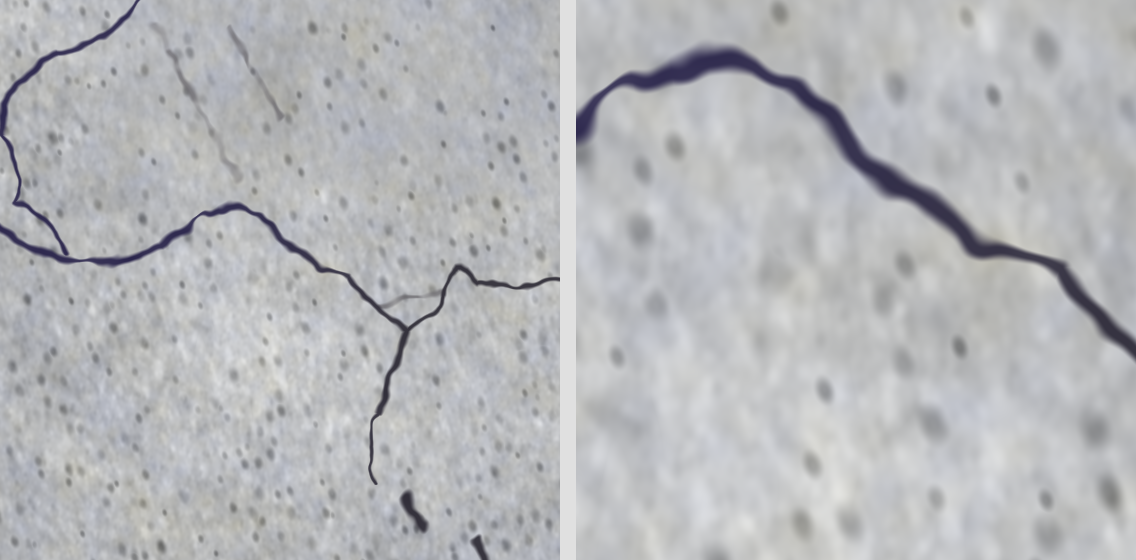
Left: the whole. Right: its middle third, enlarged.
A three.js fragment shader for this texture:

```glsl
// Weathered grey concrete with dark, violet-tinged cracks.
// The ground sums cellular flecks at several scales plus slanted pits;
// cracks are quadratic arcs, roughened by layered sines and flecks.
varying vec2 vUv;

vec3 hash3(vec2 cell) {
  vec3 q = fract(cell.xyx * vec3(0.1031, 0.1030, 0.0973));
  q += dot(q, q.yxz + 33.33);
  return fract((q.xxy + q.yzz) * q.zyx);
}

// Sum of soft light and dark bumps, one per cell, about -1 to 1.
float flecks(vec2 p) {
  vec2 cell = floor(p);
  float sum = 0.0;
  for (int j = -1; j <= 1; j++) {
    for (int i = -1; i <= 1; i++) {
      vec2 c = cell + vec2(float(i), float(j));
      vec3 h = hash3(c + 57.0);
      vec2 d = p - c - h.xy;
      float bump = max(0.0, 1.0 - dot(d, d));
      sum += (2.0 * h.z - 1.0) * bump * bump * bump;
    }
  }
  return sum;
}

// Sparse soft-edged pits; density is the share of cells that hold one.
float pits(vec2 p, float density) {
  vec2 cell = floor(p);
  float depth = 0.0;
  for (int j = -1; j <= 1; j++) {
    for (int i = -1; i <= 1; i++) {
      vec2 c = cell + vec2(float(i), float(j));
      vec3 h = hash3(c + 211.0);
      float radius = 0.2 + 0.25 * h.x;
      float present = smoothstep(0.0, 0.15, density - h.z);
      float pit = 1.0 - smoothstep(0.2 * radius, 1.3 * radius, length(p - c - h.xy));
      depth = max(depth, present * pit * (0.4 + 0.6 * h.y));
    }
  }
  return depth;
}

float segment(vec2 p, vec2 a, vec2 b) {
  vec2 ab = b - a;
  return length(p - a - ab * clamp(dot(p - a, ab) / dot(ab, ab), 0.0, 1.0));
}

// Distance to an arc from a to c bent towards b, in units of its half width.
float arc(vec2 p, vec2 a, vec2 b, vec2 c, float halfWidth) {
  float d = 9.0;
  vec2 from = a;
  for (int i = 1; i <= 8; i++) {
    float t = float(i) / 8.0;
    vec2 to = mix(mix(a, b, t), mix(b, c, t), t);
    d = min(d, segment(p, from, to));
    from = to;
  }
  return d / halfWidth;
}

float glow(vec2 p, vec2 centre, vec2 size) {
  vec2 d = (p - centre) / size;
  return exp(-dot(d, d));
}

// Deep cracks: upper-left loop, long wave, right branch, lower branch, gashes.
float deepCracks(vec2 p) {
  float d = arc(p, vec2(0.25, 1.01), vec2(0.21, 0.93), vec2(0.1, 0.905), 0.0052);
  d = min(d, arc(p, vec2(0.1, 0.905), vec2(-0.02, 0.83), vec2(0.005, 0.76), 0.0056));
  d = min(d, arc(p, vec2(0.005, 0.76), vec2(0.05, 0.69), vec2(0.025, 0.64), 0.0035));
  d = min(d, arc(p, vec2(0.025, 0.64), vec2(0.08, 0.62), vec2(0.12, 0.55), 0.0036));
  d = min(d, arc(p, vec2(-0.01, 0.595), vec2(0.14, 0.49), vec2(0.29, 0.558), 0.0056));
  d = min(d, arc(p, vec2(0.29, 0.558), vec2(0.4, 0.675), vec2(0.48, 0.6), 0.0056));
  d = min(d, arc(p, vec2(0.48, 0.6), vec2(0.54, 0.53), vec2(0.62, 0.505), 0.0055));
  d = min(d, arc(p, vec2(0.62, 0.505), vec2(0.66, 0.46), vec2(0.73, 0.413), 0.0048));
  d = min(d, arc(p, vec2(0.73, 0.413), vec2(0.79, 0.44), vec2(0.795, 0.47), 0.0036));
  d = min(d, arc(p, vec2(0.795, 0.47), vec2(0.81, 0.56), vec2(0.85, 0.495), 0.0042));
  d = min(d, arc(p, vec2(0.85, 0.495), vec2(0.92, 0.48), vec2(1.01, 0.503), 0.0038));
  d = min(d, arc(p, vec2(0.73, 0.413), vec2(0.7, 0.34), vec2(0.675, 0.26), 0.0048));
  d = min(d, arc(p, vec2(0.675, 0.26), vec2(0.645, 0.21), vec2(0.675, 0.135), 0.0032));
  d = min(d, arc(p, vec2(0.727, 0.113), vec2(0.735, 0.08), vec2(0.755, 0.062), 0.0075));
  return min(d, arc(p, vec2(0.853, 0.04), vec2(0.86, 0.02), vec2(0.875, -0.01), 0.006));
}

float faintCracks(vec2 p) {
  float d = arc(p, vec2(0.275, 0.96), vec2(0.34, 0.84), vec2(0.425, 0.68), 0.006);
  d = min(d, arc(p, vec2(0.41, 0.95), vec2(0.45, 0.88), vec2(0.5, 0.79), 0.0045));
  return min(d, arc(p, vec2(0.68, 0.455), vec2(0.74, 0.475), vec2(0.795, 0.477), 0.004));
}

void main() {
  vec2 p = vUv;
  vec2 slant = vec2(0.95 * p.x + 0.31 * p.y, 0.95 * p.y - 0.31 * p.x);

  // Broad tone: pale worn patches over a calmer, darker field.
  float worn = glow(p, vec2(0.43, 0.36), vec2(0.2, 0.22));
  float rough = 1.0 - 0.4 * smoothstep(0.5, 0.75, p.y) * smoothstep(0.95, 0.7, 1.0 - p.x);
  float tone = 0.703 + 0.055 * worn + 0.045 * glow(p, vec2(0.0, 1.0), vec2(0.2, 0.15));
  tone += 0.03 * glow(p, vec2(0.88, 0.25), vec2(0.22, 0.25));
  tone += 0.035 * flecks(p * 7.0) + 0.03 * flecks(slant * 19.0 + 5.0) * rough;

  // Slanted grain, pale upright streaks and dark pits.
  tone += rough * (0.06 * flecks(slant * vec2(88.0, 48.0)) + 0.03 * flecks(p * vec2(150.0, 110.0)));
  tone += (0.03 + 0.06 * worn) * max(0.0, flecks(p * vec2(60.0, 26.0) + 9.0));
  tone -= 0.24 * pits(slant * vec2(46.0, 30.0), 0.1 + 0.22 * rough);
  float warmth = 0.018 * flecks(p * 11.0 + 31.0) + 0.016 * flecks(slant * 42.0 + 71.0);
  vec3 colour = vec3(tone) + vec3(-0.003, 0.003, 0.012) + warmth * vec3(0.5, 0.2, -1.0);

  // Cracks wander slightly, swell and thin, and turn from violet to charcoal.
  vec2 bent = p + 0.003 * vec2(sin(p.y * 61.0 + 2.0 * sin(p.x * 37.0)), sin(p.x * 67.0 + 2.0 * sin(p.y * 41.0)));
  bent += 0.0035 * vec2(flecks(p * 55.0 + 13.0), flecks(p * 55.0 + 83.0));
  float swell = 1.0 + 0.5 * flecks(p * 26.0 + 3.0);
  float deep = 1.0 - smoothstep(0.3, 1.7, deepCracks(bent) / swell);
  float faint = 1.0 - smoothstep(0.2, 1.7, faintCracks(bent) / swell);
  faint *= 0.3 + 0.4 * smoothstep(-0.2, 0.4, flecks(p * 34.0 + 47.0));
  vec3 crackColour = mix(vec3(0.17, 0.15, 0.3), vec3(0.19, 0.18, 0.22), smoothstep(0.35, 0.75, p.x));
  colour = mix(colour, vec3(0.4, 0.39, 0.41), faint);
  colour = mix(colour, crackColour, deep * (0.88 + 0.12 * swell - 0.06));
  gl_FragColor = vec4(clamp(colour, 0.0, 1.0), 1.0);
}
```
